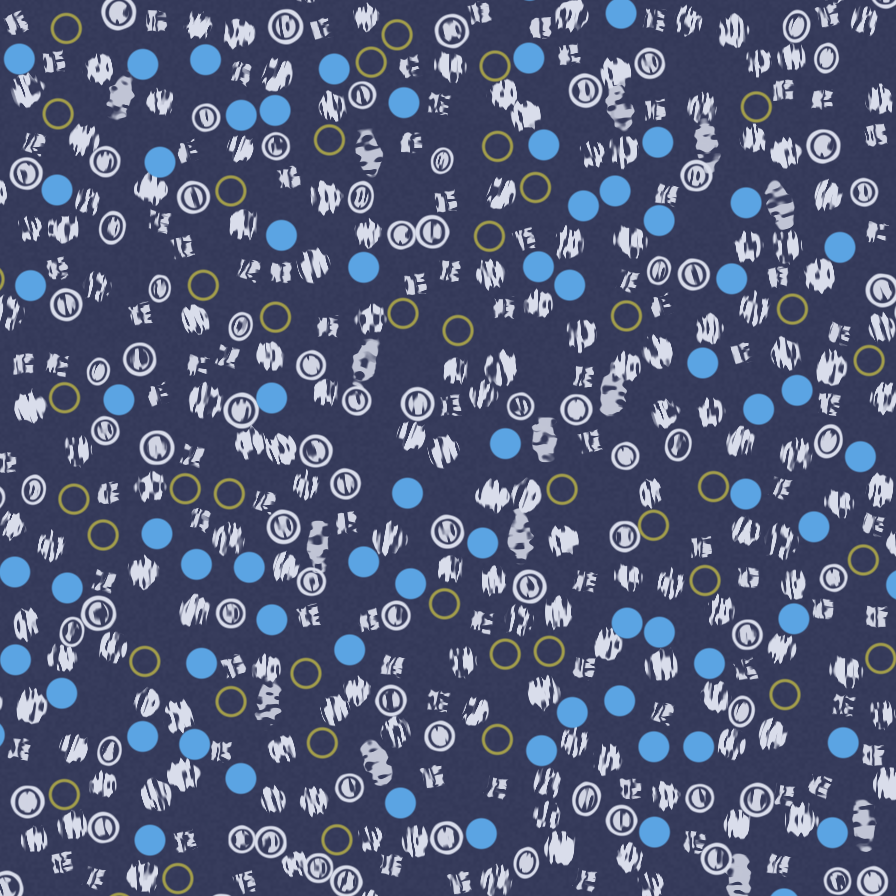
This pattern is drawn by a Shadertoy shader. Its source:

```glsl
// Scattered print on navy cloth: blue dots, thin olive rings, white rings and
// scribbled white blobs. Marks sit on a jittered grid whose points push each
// other apart; scribbles are value noise stretched along the stroke direction.

const vec3 NAVY  = vec3(0.210, 0.230, 0.355);
const vec3 BLUE  = vec3(0.355, 0.645, 0.890);
const vec3 OLIVE = vec3(0.640, 0.620, 0.290);
const vec3 CHALK = vec3(0.850, 0.865, 0.920);

const float CELLS = 21.0;        // grid cells across the canvas
const float DOT_RADIUS = 0.0172; // in canvas units

vec2 hash22(vec2 p) {
    vec3 q = fract(p.xyx * vec3(0.1031, 0.1030, 0.0973));
    q += dot(q, q.yzx + 33.33);
    return fract((q.xx + q.yz) * q.zy);
}

float noise(vec2 p) {
    vec2 i = floor(p), f = fract(p);
    f = f * f * (3.0 - 2.0 * f);
    float low  = mix(hash22(i).x, hash22(i + vec2(1, 0)).x, f.x);
    float high = mix(hash22(i + vec2(0, 1)).x, hash22(i + vec2(1, 1)).x, f.x);
    return mix(low, high, f.y);
}

mat2 rotation(float a) {
    return mat2(cos(a), sin(a), -sin(a), cos(a));
}

// Coverage inside a signed distance, softened by blur
float fill(float d, float blur) {
    return smoothstep(blur, -blur, d);
}

float ring(vec2 p, float radius, float halfWidth, float blur) {
    return fill(abs(length(p) - radius) - halfWidth, blur);
}

float box(vec2 p, vec2 halfSize, float blur) {
    vec2 d = abs(p) - halfSize;
    return fill(max(d.x, d.y), blur);
}

// Hand-drawn strokes running along y
float hatch(vec2 p, float density, float seed) {
    p.x += 0.15 * noise(p * 1.5 + seed);
    return smoothstep(0.24, 0.50, noise(vec2(p.x * density, p.y * 1.4) + seed));
}

// Hatched disc with ragged stroke ends
float scribble(vec2 p, float seed, float blur) {
    float ragged = 0.45 * (noise(vec2(p.x * 5.0, p.y) + seed + 7.0) - 0.5);
    return fill(length(p) - 0.92 + ragged, blur) * hatch(p, 6.0, seed);
}

// Rough ring around a scribbled core
float scribbledRing(vec2 p, float seed, float blur) {
    float width = 0.08 + 0.06 * noise(p * 2.0 + seed);
    float core = fill(length(p * vec2(1.15, 1.0)) - 0.64, blur) * hatch(p, 5.0, seed);
    return max(ring(p, 0.88, width, blur), core * 0.95);
}

// Upright strokes beside a stack of short dashes
float strokeCluster(vec2 p, float seed, float blur) {
    vec2 q = p + 0.25 * (vec2(noise(p * 3.0 + seed), noise(p * 3.0 - seed)) - 0.5);
    float upright = box(q + vec2(0.40, 0.0), vec2(0.34, 0.72), blur) * hatch(p, 5.0, seed);
    float dashes = box(q - vec2(0.42, 0.0), vec2(0.30, 0.75), blur) * hatch(p.yx, 5.0, seed + 3.0);
    return max(upright, dashes);
}

vec2 seat(vec2 cell) {
    return cell + 0.5 + 0.76 * (hash22(cell) - 0.5);
}

// Seat moved away from crowding neighbours
vec2 spacedSeat(vec2 cell) {
    vec2 here = seat(cell), push = vec2(0.0);
    for (int k = 0; k < 9; k++) {
        vec2 away = here - seat(cell + vec2(k % 3 - 1, k / 3 - 1));
        float gap = length(away);
        push += 0.5 * away / max(gap, 0.01) * max(0.0, 0.82 - gap);
    }
    return here + push;
}

// Colour and coverage of the mark in one cell; p is relative to its centre
vec4 mark(vec2 p, vec2 cell, float blur) {
    vec2 h = hash22(cell + 51.7);
    float seed = floor(h.x * 90.0) + 11.0;
    float kind = fract(dot(cell, vec2(0.7549, 0.5698)) + 0.35 * h.y);
    float size = DOT_RADIUS;
    if (kind < 0.150) return vec4(BLUE, fill(length(p) - size, blur));
    if (kind < 0.225) return vec4(OLIVE, ring(p, size * 0.91, size * 0.10, blur));

    p = rotation(0.7 * (h.x - 0.5)) * p;
    if (kind < 0.405) {
        size *= mix(0.90, 1.16, h.y);
        p.x *= h.x > 0.7 ? 1.25 : 1.0;
        return vec4(CHALK, scribbledRing(p / size, seed, blur / size));
    }
    if (kind < 0.725) {
        size *= mix(0.88, 1.10, h.y);
        return vec4(CHALK, scribble(p / size, seed, blur / size));
    }
    if (kind < 0.930)
        return vec4(CHALK, 0.95 * strokeCluster(p / (size * 0.86), seed, blur / size));
    if (kind < 0.950)
        return vec4(CHALK, 0.85 * scribble(p.yx / (size * vec2(1.75, 0.8)), seed, blur / size));
    return vec4(0.0);
}

void mainImage(out vec4 fragColor, in vec2 fragCoord) {
    vec2 uv = fragCoord / iResolution.y;
    float blur = max(0.0013, 0.75 / iResolution.y);

    // Cloth with a faint weave
    vec3 color = NAVY + 0.022 * (noise(uv * 300.0) - 0.5);

    // Marks of this cell and its neighbours
    vec2 home = floor(uv * CELLS);
    for (int k = 0; k < 9; k++) {
        vec2 cell = home + vec2(k % 3 - 1, k / 3 - 1);
        vec4 ink = mark(uv - spacedSeat(cell) / CELLS, cell, blur);
        color = mix(color, ink.rgb, ink.a);
    }
    fragColor = vec4(color, 1.0);
}
```
